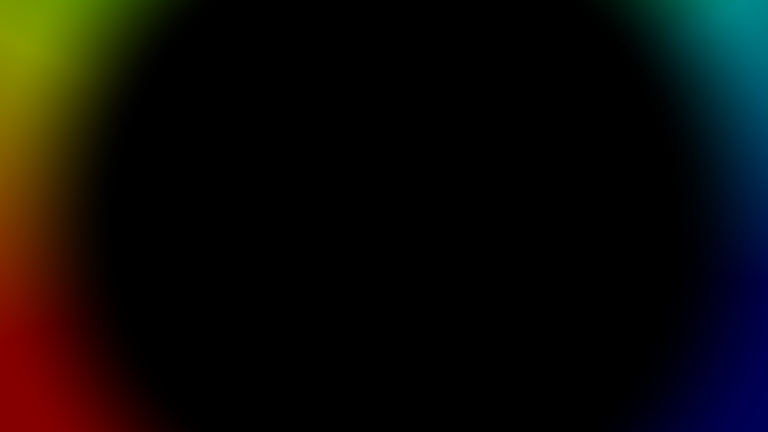
Give the GLSL for this background, as a WebGL 1 fragment shader.

```glsl
precision highp float;
// Dark round vignette with coloured light glowing in from the four corners.

uniform vec2 u_resolution;

const vec2 CENTER = vec2(0.025, -0.01);
const float INNER_RADIUS = 0.64;
const float OUTER_RADIUS = 0.96;

const vec3 RED = vec3(0.52, 0.0, 0.0);
const vec3 YELLOW = vec3(0.53, 0.60, 0.0);
const vec3 GREEN = vec3(0.0, 0.56, 0.0);
const vec3 CYAN = vec3(0.0, 0.54, 0.54);
const vec3 BLUE = vec3(0.0, 0.0, 0.33);

// Linear ramp from 0 at a to 1 at b
float ramp(float a, float b, float x) {
    return clamp((x - a) / (b - a), 0.0, 1.0);
}

// Three colours blended along the elevation angle: low, middle, high
vec3 sweep(vec3 low, vec3 middle, vec3 high, vec3 stops, float elevation) {
    vec3 color = mix(low, middle, ramp(stops.x, stops.y, elevation));
    return mix(color, high, ramp(stops.y, stops.z, elevation));
}

// Light strength outside the dark disc
float rimGlow(vec2 p, float inner, float outer) {
    return smoothstep(inner, outer, length(p));
}

void main() {
    // Centred coordinates, one unit per canvas height
    vec2 p = (gl_FragCoord.xy - 0.5 * u_resolution) / u_resolution.y - CENTER;
    float elevation = atan(p.y, abs(p.x) + 0.0001);

    // Warm light on the left, cool light on the right
    vec3 warm = sweep(RED, YELLOW, GREEN, vec3(-0.30, 0.44, 1.1), elevation);
    vec3 cool = sweep(BLUE, CYAN, GREEN, vec3(-0.17, 0.56, 1.1), elevation);
    vec3 light = mix(warm, cool, smoothstep(-0.1, 0.1, p.x));

    gl_FragColor = vec4(light * rimGlow(p, INNER_RADIUS, OUTER_RADIUS), 1.0);
}
```
